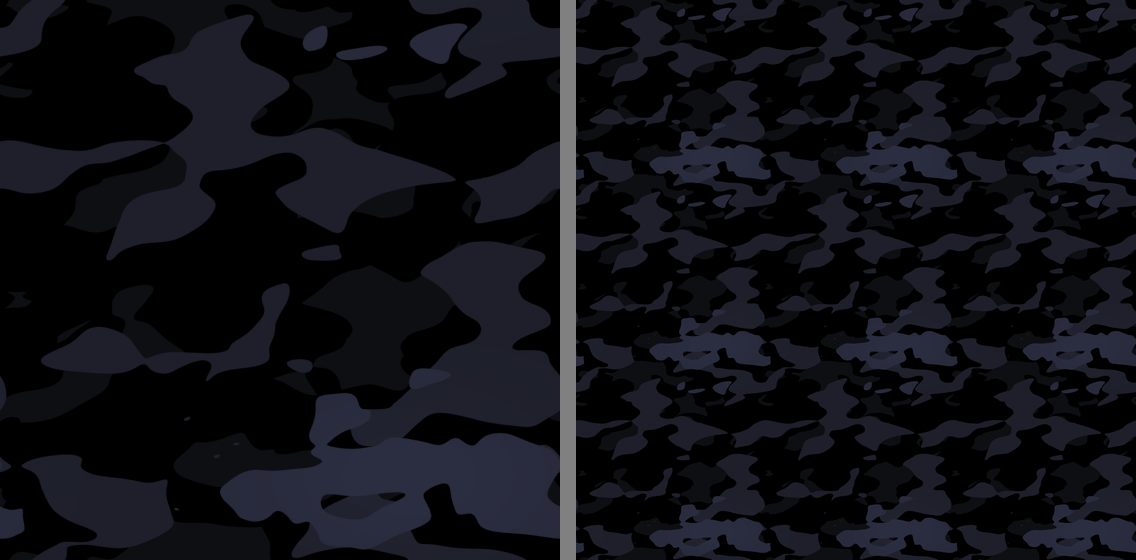
Left: one tile. Right: repeated 3 by 3.
Write a three.js fragment shader that draws this pattern.

```glsl
varying vec2 vUv;

struct Layer {
  vec2 grid;    // noise cells across and up, whole numbers
  float shear;  // cells climbed across the tile, a whole number
  float seed;
  float level;  // higher means less cover
  float spot;   // how strongly the layer gathers at the spot
};

const vec3 BLACK  = vec3(0.0, 0.0, 0.001);
const vec3 DARK   = vec3(0.055, 0.058, 0.075);
const vec3 SLATE  = vec3(0.116, 0.122, 0.165);
const vec3 BRIGHT = vec3(0.160, 0.170, 0.240);

const vec2 SPOT_CENTER = vec2(0.73, 0.15);
const vec2 SPOT_RADIUS = vec2(0.17, 0.10);
const float SPOT_GLOW = 0.35;

const vec2 WARP_GRID = vec2(6.0, 10.0);
const vec2 WARP_AMOUNT = vec2(0.10, 0.045);
const float DETAIL = 0.4;
const float EDGE = 0.0015;
const float SLOPE_STEP = 0.001;
const float MIN_SLOPE = 0.3;
const float TAU = 6.28318;

float hash(vec3 p) {
  p = fract(p * vec3(0.1031, 0.1030, 0.0973));
  p += dot(p, p.yzx + 33.33);
  return fract((p.x + p.y) * p.z);
}

// Gradient contribution of one lattice corner, wrapped along the sheared tile
float corner(vec2 cell, vec2 offset, vec2 grid, float shear, float seed) {
  float turns = floor((cell.x + 0.5) / grid.x);
  cell.x -= turns * grid.x;
  cell.y = floor(mod(cell.y + turns * shear + 0.5, grid.y));
  float angle = TAU * hash(vec3(cell + 1.0, seed));
  return dot(vec2(cos(angle), sin(angle)), offset);
}

float noise(vec2 uv, vec2 grid, float shear, float seed) {
  vec2 p = vec2(uv.x * grid.x, uv.y * grid.y - uv.x * shear);
  vec2 cell = floor(p);
  vec2 f = p - cell;
  vec2 w = f * f * f * (f * (f * 6.0 - 15.0) + 10.0);
  vec2 e = vec2(1.0, 0.0);
  float a = corner(cell, f, grid, shear, seed);
  float b = corner(cell + e.xy, f - e.xy, grid, shear, seed);
  float c = corner(cell + e.yx, f - e.yx, grid, shear, seed);
  float d = corner(cell + e.xx, f - e.xx, grid, shear, seed);
  return mix(mix(a, b, w.x), mix(c, d, w.x), w.y);
}

// Distance from the spot, 1 on its rim, measured to the nearest repeat
float spotDistance(vec2 uv) {
  vec2 d = fract(uv - SPOT_CENTER + 0.5) - 0.5;
  return length(d / SPOT_RADIUS);
}

// Warped two-octave noise, positive inside the patches
float field(vec2 uv, Layer l) {
  vec2 warp = vec2(noise(uv, WARP_GRID, 0.0, l.seed + 1.0),
                   noise(uv, WARP_GRID, 0.0, l.seed + 2.0));
  vec2 p = uv + WARP_AMOUNT * warp;
  float n = noise(p, l.grid, l.shear, l.seed)
          + DETAIL * noise(p, l.grid * 2.0, l.shear * 2.0, l.seed + 3.0);
  return n - l.level - l.spot * (spotDistance(uv) - 1.0);
}

// Coverage with an edge of even width, using the local slope
float cover(vec2 uv, Layer l) {
  float f = field(uv, l);
  vec2 slope = vec2(field(uv + vec2(SLOPE_STEP, 0.0), l) - f,
                    field(uv + vec2(0.0, SLOPE_STEP), l) - f) / SLOPE_STEP;
  return smoothstep(-EDGE, EDGE, f / max(length(slope), MIN_SLOPE));
}

void main() {
  Layer darkPatches   = Layer(vec2(4.0, 7.0), 1.0, 11.0, 0.085, 0.0);
  Layer blackCuts     = Layer(vec2(5.0, 9.0), 1.0, 37.0, 0.065, 0.0);
  Layer slatePatches  = Layer(vec2(4.0, 8.0), 1.0, 23.0, 0.155, 0.0);
  Layer brightPatches = Layer(vec2(6.0, 9.0), 1.0, 53.0, 0.0, 0.3);

  float r = spotDistance(vUv);
  float glow = exp(-0.4 * r * r);

  // Dark patches bitten by black, then the lighter patches on top
  vec3 color = mix(BLACK, DARK, cover(vUv, darkPatches));
  color = mix(color, BLACK, cover(vUv, blackCuts));
  color = mix(color, mix(SLATE, BRIGHT, SPOT_GLOW * glow), cover(vUv, slatePatches));
  color = mix(color, BRIGHT * (0.96 + 0.1 * glow), cover(vUv, brightPatches));

  gl_FragColor = vec4(color, 1.0);
}
```
